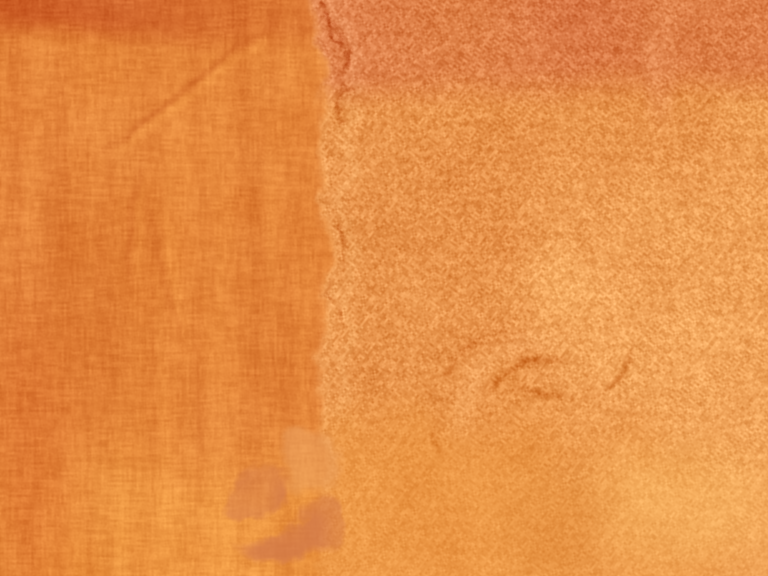
Write a WebGL 2 fragment shader that draws this texture.

```glsl
#version 300 es
precision highp float;
// Stained orange cloth: a woven left panel, a rough speckled right panel and a ragged seam.
uniform vec2 u_resolution;
out vec4 fragColor;

float hash(vec2 p) {
  return fract(sin(dot(p, vec2(127.1, 311.7))) * 43758.5453);
}

float noise(vec2 p) {
  vec2 i = floor(p), f = fract(p);
  f = f * f * (3.0 - 2.0 * f);
  float low = mix(hash(i), hash(i + vec2(1, 0)), f.x);
  float high = mix(hash(i + vec2(0, 1)), hash(i + vec2(1, 1)), f.x);
  return mix(low, high, f.y);
}

// Fractal noise centred on zero
float fbm(vec2 p) {
  float sum = 0.0, amp = 0.5;
  for (int i = 0; i < 5; i++) {
    sum += amp * (noise(p) - 0.5);
    p = mat2(1.6, 1.2, -1.2, 1.6) * p + 7.3;
    amp *= 0.5;
  }
  return sum;
}

// Soft line around a signed distance
float band(float d, float width) {
  return exp(-d * d / (width * width));
}

// Shaded fold from a to b: bright on one side, dark on the other
float fold(vec2 p, vec2 a, vec2 b, float width) {
  vec2 dir = normalize(b - a);
  float along = dot(p - a, dir) / length(b - a);
  float side = dot(p - a, vec2(-dir.y, dir.x));
  float fade = smoothstep(-0.05, 0.3, along) * smoothstep(1.05, 0.6, along);
  return fade * (0.6 * band(side + width, width * 1.5) - band(side - width * 0.5, width));
}

float blob(vec2 p, vec2 centre, vec2 radius, float soft) {
  return smoothstep(1.0 + soft, 1.0 - soft, length((p - centre) / radius));
}

// Arc of a worn ring, strongest towards the facing angle
float arc(vec2 p, vec2 centre, float radius, float width, float facing) {
  vec2 q = p - centre;
  float sector = smoothstep(0.2, 0.9, dot(normalize(q + 1e-5), vec2(cos(facing), sin(facing))));
  return sector * band(length(q) - radius, width);
}

// Turned noise, so that grains do not line up in rows
float grain(vec2 p, float scale) {
  return noise(mat2(0.8, 0.6, -0.6, 0.8) * p * scale) - 0.5;
}

float weave(vec2 p) {
  return noise(p * vec2(230.0, 45.0)) + noise(p * vec2(45.0, 230.0)) - 1.0;
}

vec3 leftPanel(vec2 p, float cloud) {
  vec3 col = mix(vec3(0.93, 0.59, 0.26), vec3(0.885, 0.51, 0.215),
                 smoothstep(0.1, 0.36, p.y + cloud * 0.4));
  col = mix(col, vec3(0.92, 0.56, 0.28), 0.5 * blob(p, vec2(0.03, 0.5), vec2(0.15, 0.42), 0.6));
  col = mix(col, vec3(0.86, 0.44, 0.18), 0.5 * blob(p, vec2(0.05, 0.2), vec2(0.08, 0.25), 0.8));
  col = mix(col, vec3(0.83, 0.43, 0.16), 0.5 * blob(p, vec2(0.14, 0.53), vec2(0.06, 0.2), 0.8));
  col += fbm(p * vec2(38.0, 3.0) + 3.0) * vec3(0.07, 0.1, 0.07);
  float redTop = smoothstep(0.92, 0.98, p.y + cloud * 0.1);
  col = mix(col, vec3(0.79, 0.35, 0.14), redTop * mix(0.9, 0.35, smoothstep(0.1, 0.5, p.x)));
  return col + (weave(p) + 0.6 * grain(p, 290.0)) * vec3(0.045, 0.055, 0.045);
}

vec3 rightPanel(vec2 p, float cloud) {
  vec3 col = mix(vec3(0.935, 0.61, 0.29), vec3(0.905, 0.575, 0.295),
                 smoothstep(0.1, 0.4, p.y + cloud * 0.4));
  col = mix(col, vec3(0.95, 0.66, 0.37), 0.7 * smoothstep(0.85, 1.3, p.x + cloud * 0.8));
  col = mix(col, vec3(0.96, 0.69, 0.37), 0.6 * blob(p, vec2(1.18, 0.12), vec2(0.14, 0.1), 0.6));
  col = mix(col, vec3(0.89, 0.56, 0.25), 0.5 * blob(p, vec2(0.97, 0.08), vec2(0.1, 0.12), 0.6));
  float redTop = smoothstep(0.82, 0.9, p.y + cloud * 0.08 + 0.02);
  col = mix(col, vec3(0.86, 0.48, 0.29), redTop * mix(0.6, 0.95, noise(p * 5.0)));
  col = mix(col, vec3(0.93, 0.60, 0.38), 0.5 * blob(p, vec2(1.145, 0.9), vec2(0.03, 0.1), 0.5));
  float rough = smoothstep(0.1, 0.4, p.y + cloud * 0.4);
  float speckle = grain(p, 270.0) + 0.7 * grain(p + 3.0, 170.0) + 0.3 * grain(p, 70.0);
  return col + speckle * mix(0.55, 1.0, rough) * vec3(0.10, 0.135, 0.14);
}

void main() {
  vec2 p = gl_FragCoord.xy / u_resolution.y;
  float cloud = fbm(p * 4.0);
  vec2 warp = vec2(fbm(p * 9.0 + 20.0), fbm(p * 9.0 + 50.0));
  vec2 q = p + warp * 0.06;

  // Panels joined along the ragged seam
  float seam = p.x - 0.556 - 0.06 * fbm(vec2(p.y * 7.0, 2.0)) - 0.035 * fbm(p * 26.0);
  vec3 col = mix(leftPanel(p, cloud), rightPanel(p, cloud), smoothstep(-0.01, 0.01, seam));
  col += (cloud + 0.5 * fbm(p * 14.0 + 5.0)) * vec3(0.06, 0.095, 0.09);
  float seamFade = smoothstep(0.2, 0.34, p.y);
  float wear = smoothstep(0.3, 0.6, noise(vec2(p.y * 15.0, 4.0)));
  float crack = seam - 0.022 - 0.05 * fbm(vec2(p.y * 14.0, 9.0)) - 0.03 * fbm(p * 45.0);
  float pale = 0.7 * band(seam, 0.009) + 0.6 * band(crack - 0.018, 0.012);
  float broken = wear * smoothstep(0.25, 0.6, noise(p * 60.0));
  col += seamFade * (pale * vec3(0.04, 0.075, 0.08) - band(crack, 0.006) * broken * vec3(0.11, 0.16, 0.15));

  // Folds in the woven panel
  float folds = fold(q, vec2(0.16, 0.72), vec2(0.5, 0.98), 0.008)
              + 0.7 * fold(q, vec2(0.23, 0.5), vec2(0.25, 0.74), 0.008)
              + 0.6 * fold(q, vec2(0.31, 0.4), vec2(0.26, 0.68), 0.008);
  col += folds * vec3(0.055, 0.075, 0.05);

  // Worn rings and scuffs in the rough panel
  float scuff = smoothstep(0.25, 0.65, noise(p * 30.0)) * (0.6 + 0.8 * noise(p * 110.0));
  float rings = 0.7 * arc(q, vec2(0.92, 0.28), 0.16, 0.009, 2.7)
              + arc(q, vec2(0.95, 0.28), 0.1, 0.008, 2.2)
              + arc(q, vec2(0.98, 0.43), 0.13, 0.007, -1.1);
  col -= rings * scuff * vec3(0.08, 0.12, 0.12);
  col += arc(q, vec2(0.94, 0.28), 0.13, 0.018, 2.4) * vec3(0.03, 0.05, 0.055);

  // Pale patch and mauve stains by the foot of the seam
  vec2 s = p + warp * 0.12;
  col = mix(col, vec3(0.92, 0.63, 0.38), 0.5 * blob(s, vec2(0.53, 0.19), vec2(0.045, 0.06), 0.25));
  float stain = max(blob(s, vec2(0.45, 0.14), vec2(0.045, 0.035), 0.2),
                max(blob(s, vec2(0.54, 0.07), vec2(0.045, 0.05), 0.2),
                    blob(s, vec2(0.48, 0.035), vec2(0.07, 0.03), 0.3)));
  col = mix(col, vec3(0.82, 0.47, 0.29), stain * (0.4 + 0.4 * noise(p * 22.0)));
  fragColor = vec4(clamp(col, 0.0, 1.0), 1.0);
}
```
